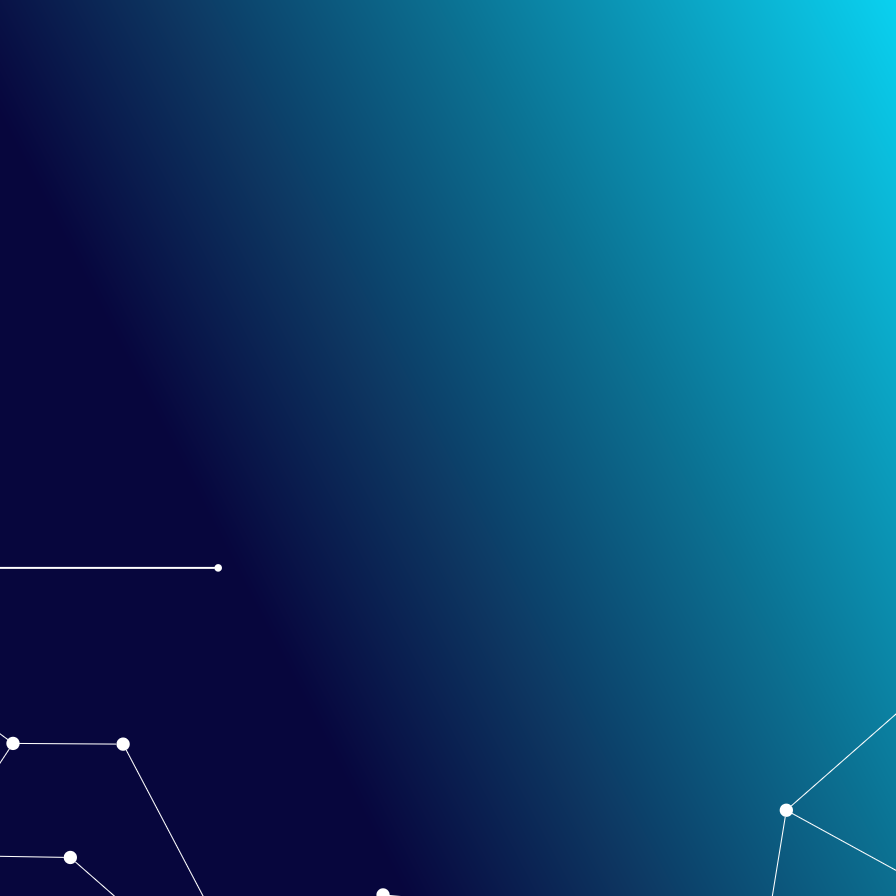
A Shadertoy shader for this background:

```glsl
// A diagonal glow from deep navy at the lower left to bright cyan at the upper right,
// built as a ramp along a tilted axis, with thin white network lines and round nodes
// drawn over it from segment and circle distances.

#define GLOW_AXIS vec2(0.75, 0.39)
#define GLOW_OFFSET -0.32
#define NODE_RADIUS 0.0074
#define LINE_HALF_WIDTH 0.00058
#define POINTER_HALF_WIDTH 0.0011
#define POINTER_DOT_RADIUS 0.0042
#define POINTER_TIP vec2(0.2435, 0.3662)

const vec3 NAVY = vec3(0.027, 0.022, 0.24);
const vec3 INDIGO = vec3(0.05, 0.20, 0.37);
const vec3 TEAL = vec3(0.045, 0.44, 0.57);
const vec3 CYAN = vec3(0.04, 0.84, 0.96);

// Node centres
const vec2 NODES[5] = vec2[5](
    vec2(0.0145, 0.1703), vec2(0.1374, 0.1695), vec2(0.0785, 0.0430),
    vec2(0.4275, 0.0012), vec2(0.8776, 0.0957));

// Each edge runs from a node (by index) to an end point: vec3(index, x, y)
const vec3 EDGES[10] = vec3[10](
    vec3(0, 0.0, 0.1810), vec3(0, 0.0, 0.1484), vec3(0, 0.1374, 0.1695),
    vec3(1, 0.2266, 0.0), vec3(2, 0.0, 0.0443), vec3(2, 0.1276, 0.0),
    vec3(3, 0.4500, -0.0008), vec3(4, 1.0, 0.2031), vec3(4, 1.0, 0.0286),
    vec3(4, 0.8620, 0.0));

float segmentDistance(vec2 p, vec2 a, vec2 b) {
    vec2 ap = p - a, ab = b - a;
    return length(ap - ab * clamp(dot(ap, ab) / dot(ab, ab), 0.0, 1.0));
}

// Smooth coverage of a shape whose signed distance is d
float coverage(float d, float pixel) {
    return clamp(0.5 - d / pixel, 0.0, 1.0);
}

vec3 glowColor(vec2 p) {
    float level = dot(p, GLOW_AXIS) + GLOW_OFFSET;
    vec3 color = mix(NAVY, INDIGO, clamp((level - 0.02) / 0.18, 0.0, 1.0));
    color = mix(color, TEAL, clamp((level - 0.20) / 0.24, 0.0, 1.0));
    return mix(color, CYAN, clamp((level - 0.44) / 0.40, 0.0, 1.0));
}

void mainImage(out vec4 fragColor, in vec2 fragCoord) {
    vec2 p = fragCoord / iResolution.xy;
    float pixel = 1.0 / min(iResolution.x, iResolution.y);

    // Network edges and nodes
    float shape = 1.0;
    for (int i = 0; i < EDGES.length(); i++) {
        vec2 start = NODES[int(EDGES[i].x)];
        shape = min(shape, segmentDistance(p, start, EDGES[i].yz) - LINE_HALF_WIDTH);
    }
    for (int i = 0; i < NODES.length(); i++)
        shape = min(shape, length(p - NODES[i]) - NODE_RADIUS);

    // Horizontal pointer with a small dot at its tip
    vec2 pointerStart = vec2(-0.01, POINTER_TIP.y);
    shape = min(shape, segmentDistance(p, pointerStart, POINTER_TIP) - POINTER_HALF_WIDTH);
    shape = min(shape, length(p - POINTER_TIP) - POINTER_DOT_RADIUS);

    vec3 color = mix(glowColor(p), vec3(1.0), coverage(shape, pixel));
    fragColor = vec4(color, 1.0);
}
```
